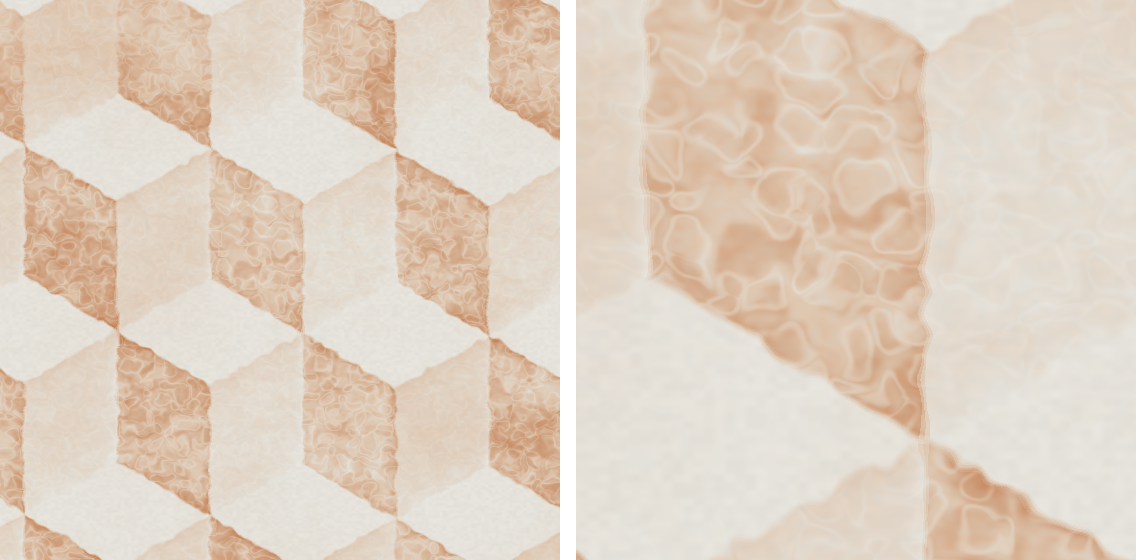
Left, the full canvas; right, a detail of the centre.
This pattern is drawn by a WebGL 1 fragment shader. Its source:

```glsl
precision highp float;
// Tumbling-block rhombus tiling in worn terracotta, blush and chalk white.

uniform vec2 u_resolution;

const vec2 ORIGIN = vec2(0.209, 0.737);   // centre of one white rhombus
const vec2 HALF = vec2(0.166, 0.096);     // half width and height of a rhombus
const float ROW_STEP = 0.328;             // height between rhombus rows
const float TILT = 0.013;
const float WOBBLE = 0.0011;              // slow waver of the seams
const float RAGGED = 0.007;               // fine raggedness of the seams
const float SOFTNESS = 0.0018;            // sample spacing across edges
const float LIGHT_FACE = 0.19;            // pigment strengths, 0 to 1
const float DARK_FACE = 0.56;
const float MOTTLE = 0.62;
const float GRAIN = 0.028;
const vec3 CHALK = vec3(0.898, 0.888, 0.86);
const vec3 BLUSH = vec3(0.866, 0.765, 0.672);
const vec3 TERRACOTTA = vec3(0.785, 0.56, 0.405);

vec2 hash2(vec2 p) {
  vec3 a = fract(p.xyx * vec3(0.1031, 0.1030, 0.0973));
  a += dot(a, a.yzx + 33.33);
  return fract((a.xx + a.yz) * a.zy);
}

float valueNoise(vec2 p) {
  vec2 i = floor(p), f = fract(p);
  f = f * f * (3.0 - 2.0 * f);
  float low = mix(hash2(i).x, hash2(i + vec2(1.0, 0.0)).x, f.x);
  float high = mix(hash2(i + vec2(0.0, 1.0)).x, hash2(i + 1.0).x, f.x);
  return mix(low, high, f.y);
}

// Distance to the nearest scattered point
float cellular(vec2 p) {
  vec2 i = floor(p), f = fract(p);
  float nearest = 2.0;
  for (int y = -1; y <= 1; y++) {
    for (int x = -1; x <= 1; x++) {
      vec2 cell = vec2(float(x), float(y));
      nearest = min(nearest, length(cell + hash2(i + cell + 50.0) - f));
    }
  }
  return nearest;
}

vec2 ripple(vec2 p) {
  return sin(p.yx * vec2(41.0, 37.0) + 2.0 * sin(p * 73.0))
       + 0.6 * sin(p.yx * vec2(113.0, 127.0) + p * 59.0);
}

// Position relative to the cube's rhombus centre, and its column
vec3 toCube(vec2 p, float row) {
  float x = p.x - ORIGIN.x - HALF.x * mod(row, 2.0);
  float column = floor(x / (2.0 * HALF.x) + 0.5);
  return vec3(x - column * 2.0 * HALF.x, p.y - ORIGIN.y + row * ROW_STEP, column);
}

// x: pigment strength, y: amount of mottling
vec2 cubePigment(vec2 p) {
  float row = floor((ORIGIN.y + HALF.y - p.y) / ROW_STEP);
  vec3 q = toCube(p, row);
  if (q.y > HALF.y * (1.0 - abs(q.x) / HALF.x)) {
    row -= 1.0;
    q = toCube(p, row);
  }
  vec2 tint = hash2(vec2(q.z, row) + 17.0) - 0.5;
  float across = abs(q.x) / HALF.x;
  float below = -q.y - HALF.y * (1.0 - across);
  float above = q.y + ROW_STEP - HALF.y * across;
  if (below < 0.0) return vec2(0.01 + 0.04 * tint.x, 0.1);

  // Pigment gathers along the rims and bleaches at the outer joints
  float joint = exp((abs(q.x) - HALF.x) / 0.007);
  vec2 face;
  if (q.x < 0.0) {
    float rim = 0.36 * exp(-below / 0.009) + 0.22 * exp(-above / 0.009)
              + 0.22 * exp(q.x / 0.012);
    face = vec2(DARK_FACE + 0.14 * tint.x + rim - 0.05 * joint, 1.0);
  } else {
    float rim = 0.2 * exp(-below / 0.016) - 0.1 * exp(-above / 0.04);
    face = vec2(LIGHT_FACE + 0.16 * tint.y + rim - 0.18 * joint, 0.32);
  }

  // Side faces fade into each other toward the upper left
  float wash = smoothstep(0.77, 0.9, p.y) * (1.0 - smoothstep(0.25, 0.6, p.x));
  return mix(face, vec2(0.4, 0.5), 0.6 * wash);
}

void main() {
  vec2 uv = gl_FragCoord.xy / u_resolution;
  vec2 p = uv + vec2(0.0, TILT * (uv.x - ORIGIN.x));
  vec2 rough = vec2(valueNoise(uv * 75.0), valueNoise(uv * 75.0 + 31.0)) - 0.5;
  p += WOBBLE * ripple(p) + RAGGED * rough;

  // Softened seams
  vec2 layer = vec2(0.0);
  for (int y = -1; y <= 1; y++) {
    for (int x = -1; x <= 1; x++) {
      layer += cubePigment(p + SOFTNESS * vec2(float(x), float(y))) / 9.0;
    }
  }

  // Cloudy stain with curling pale marks and fine grain
  vec2 warped = uv + 0.005 * ripple(uv) + 0.012 * rough;
  float clouds = valueNoise(uv * 9.0 + 3.0) - 0.5;
  float smudges = valueNoise(warped * vec2(34.0, 46.0)) - 0.5;
  float flecks = valueNoise(warped * vec2(75.0, 110.0)) - 0.5;
  float curls = 1.0 - smoothstep(0.0, 0.16, abs(cellular(warped * vec2(38.0, 46.0)) - 0.4));
  float grain = valueNoise(uv * vec2(160.0, 220.0)) - 0.5;
  float stain = 0.5 * clouds + 0.5 * smudges + 0.5 * flecks + 0.3 * grain
              + 0.3 * (0.45 - curls);
  float pigment = layer.x + MOTTLE * layer.y * stain + 0.05 * clouds;
  pigment = clamp(pigment, 0.0, 1.1);

  vec3 color = mix(CHALK, BLUSH, min(pigment * 2.0, 1.0));
  color = mix(color, TERRACOTTA, max(pigment * 2.0 - 1.0, 0.0));
  color += GRAIN * grain;
  gl_FragColor = vec4(color, 1.0);
}
```
